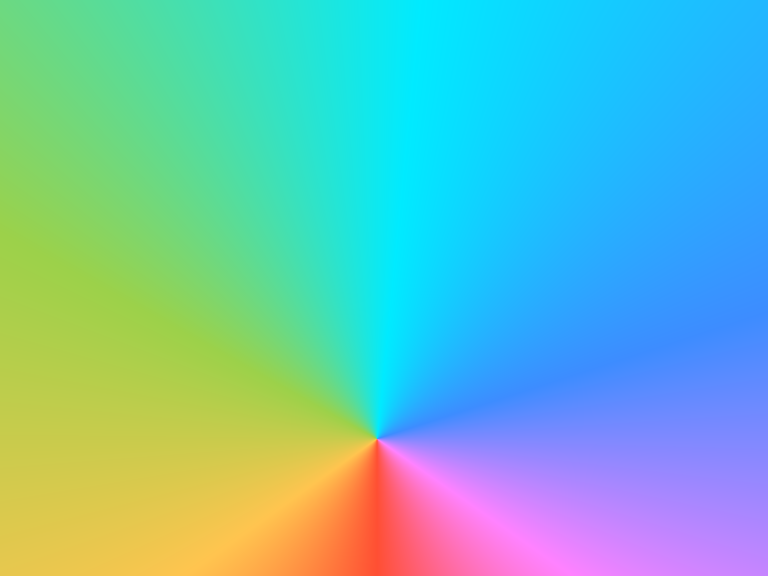
Write a WebGL 2 fragment shader that draws this background.

```glsl
#version 300 es
precision highp float;
// Draws a conic rainbow gradient sweeping around a point below the centre.

uniform vec2 u_resolution;
out vec4 fragColor;

const float TAU = 6.2831853;
const int STOPS = 7;

const vec3 RED    = vec3(1.00, 0.31, 0.20);
const vec3 ORANGE = vec3(1.00, 0.77, 0.31);
const vec3 GREEN  = vec3(0.61, 0.82, 0.29);
const vec3 CYAN   = vec3(0.00, 0.92, 1.00);
const vec3 BLUE   = vec3(0.24, 0.55, 1.00);
const vec3 PINK   = vec3(1.00, 0.51, 1.00);

// Clockwise turn from straight down, in the range 0 to 1
float clockwiseTurn(vec2 p) {
    return fract(atan(-p.x, -p.y) / TAU);
}

// Colour wheel with linear blends between its stops
vec3 wheelColor(float turn) {
    vec3 colors[STOPS] = vec3[](RED, ORANGE, GREEN, CYAN, BLUE, PINK, RED);
    float places[STOPS] = float[](0.0, 0.152, 0.33, 0.516, 0.70, 0.847, 1.0);
    vec3 color = colors[0];
    for (int i = 1; i < STOPS; i++) {
        float blend = (turn - places[i - 1]) / (places[i] - places[i - 1]);
        color = mix(color, colors[i], clamp(blend, 0.0, 1.0));
    }
    return color;
}

// Average nearby samples to smooth the tight hub of the wheel
vec3 smoothWheel(vec2 p, float pixel) {
    vec3 sum = vec3(0.0);
    for (int i = 0; i < 4; i++) {
        vec2 offset = vec2(i % 2, i / 2) - 0.5;
        sum += wheelColor(clockwiseTurn(p + 0.5 * pixel * offset));
    }
    return sum / 4.0;
}

void main() {
    vec2 hub = vec2(0.491, 0.238);
    vec2 p = (gl_FragCoord.xy - hub * u_resolution) / u_resolution.y;
    fragColor = vec4(smoothWheel(p, 1.0 / u_resolution.y), 1.0);
}
```
